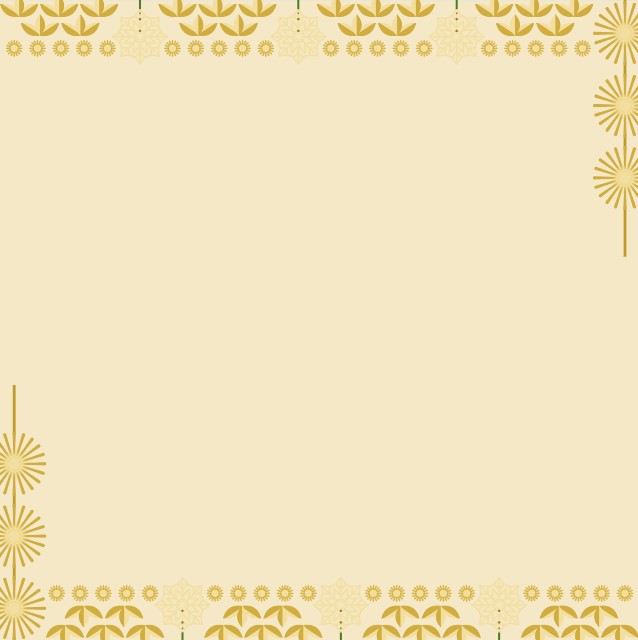
A Shadertoy shader for this background:

```glsl
// Cream panel with gold leaf fans, lacy rosettes and sunburst flowers on its borders

// Folds the plane into one of n equal sectors, centred on the x axis
vec2 foldSector(vec2 p, float n) {
    float sector = 6.2831853 / n;
    float angle = mod(atan(p.y, p.x) + 0.5 * sector, sector) - 0.5 * sector;
    return length(p) * vec2(cos(angle), sin(angle));
}

float segment(vec2 p, vec2 a, vec2 b) {
    vec2 ab = b - a;
    return length(p - a - ab * clamp(dot(p - a, ab) / dot(ab, ab), 0.0, 1.0));
}

// Pointed leaf growing from the origin to its tip
float leaf(vec2 p, vec2 tip, float halfWidth) {
    float len = length(tip);
    float t = dot(p, tip) / (len * len);
    float across = (tip.x * p.y - tip.y * p.x) / len;
    return abs(across) - halfWidth * 4.0 * t * (1.0 - t);
}

void mainImage(out vec4 fragColor, in vec2 fragCoord) {
    // The canvas is 768 units high, with y pointing down
    float unit = 768.0 / iResolution.y;
    vec2 p = vec2(fragCoord.x, iResolution.y - fragCoord.y) * unit;
    float aa = 0.6 * unit;
    #define COVER(d) smoothstep(aa, -aa, d)

    vec3 cream = vec3(0.96, 0.91, 0.78);
    vec3 pale = vec3(0.95, 0.87, 0.62);
    vec3 gold = vec3(0.82, 0.68, 0.25);
    vec3 stemGold = vec3(0.74, 0.61, 0.16);
    vec3 green = vec3(0.30, 0.48, 0.16);
    vec3 color = mix(cream, vec3(0.92, 0.90, 0.82), COVER(p.y - 1.5));

    // The lower half is the upper half turned by 180 degrees
    if (p.y > 385.0) p = vec2(767.0, 770.0) - p;

    // Top border, repeated every 190 units
    if (p.x < 735.0 && p.y < 90.0) {
        vec2 cell = vec2(mod(p.x - 168.0, 190.0), p.y);

        // Two staggered rows of three-leaf fans
        for (int i = 0; i < 5; i++) {
            float k = float(i);
            vec2 base = i < 3 ? vec2(45.0 + 48.0 * k, 20.0)
                              : vec2(70.0 + 48.5 * (k - 3.0), 43.0);
            vec2 q = cell - base;
            vec2 side = vec2(abs(q.x), q.y);
            float wing = leaf(side, vec2(23.0, -15.0), 6.0);
            float lower = dot(side, vec2(0.546, 0.838)) + 1.5;
            color = mix(color, mix(pale, gold, COVER(-lower)), COVER(wing));
            float middle = leaf(q, vec2(0.0, -26.0), 6.0);
            color = mix(color, mix(pale, gold, COVER(-q.x)), COVER(middle));
        }

        // Row of five small suns
        float column = clamp(round((cell.x - 95.0) / 28.0), -2.0, 2.0);
        vec2 sun = cell - vec2(95.0 + 28.0 * column, 58.0);
        vec2 ray = foldSector(sun, 16.0);
        color = mix(color, pale, COVER(length(sun) - 9.0));
        color = mix(color, gold, 0.85 * COVER(segment(ray, vec2(5.0, 0.0), vec2(9.3, 0.0)) - 0.8));
        color = mix(color, gold, 0.6 * COVER(abs(length(sun) - 5.3) - 0.6));

        // Lacy eight-pointed rosettes below short green stems
        if (p.x > 73.0 && p.x < 700.0) {
            vec2 q = vec2(mod(p.x - 73.0, 190.0) - 95.0, p.y);
            vec2 center = q - vec2(0.0, 44.0);
            vec2 f = foldSector(center, 8.0);
            f.y = abs(f.y);
            float lace = segment(f, vec2(4.0, 0.0), vec2(32.0, 0.0));
            lace = min(lace, segment(f, vec2(33.0, 0.0), vec2(25.0, 6.0)));
            lace = min(lace, segment(f, vec2(25.0, 6.0), vec2(19.0, 0.0)));
            lace = min(lace, segment(f, vec2(25.0, 6.0), vec2(23.0, 9.5)));
            lace = min(lace, segment(f, vec2(19.0, 7.8), vec2(11.0, 0.0)));
            lace = min(lace, abs(length(center) - 7.0));
            color = mix(color, pale, 0.25 * COVER(length(center) - 27.0));
            color = mix(color, pale, 0.85 * COVER(lace - 0.9));

            color = mix(color, green, COVER(max(abs(q.x) - 1.2, q.y - 11.0)));
            float dots = min(length(q - vec2(0.0, 23.0)), length(q - vec2(0.0, 37.0)));
            dots = min(dots, length(q - vec2(0.0, 16.0)) + 0.4);
            color = mix(color, stemGold * 0.8, COVER(dots - 1.4));
        }
    }

    // Hanging stem with three sunburst flowers
    float stem = max(abs(p.x - 750.0) - 1.7, p.y - 308.0);
    color = mix(color, stemGold, COVER(stem));
    float row = clamp(round((p.y - 40.0) / 86.7), 0.0, 2.0);
    vec2 flower = p - vec2(750.0, 40.0 + 86.7 * row);
    vec2 petal = foldSector(flower, 20.0);
    float radius = length(flower);
    color = mix(color, cream, COVER(radius - 35.0));
    color = mix(color, pale, smoothstep(22.0, 10.0, radius));
    float spoke = segment(petal, vec2(11.0, 0.0), vec2(36.5, 0.0)) - 0.7 - 0.034 * petal.x;
    color = mix(color, gold, COVER(spoke) * smoothstep(7.0, 17.0, radius));
    color = mix(color, vec3(0.93, 0.84, 0.53), 0.6 * COVER(abs(radius - 8.0) - 1.0));

    fragColor = vec4(color, 1.0);
}
```
